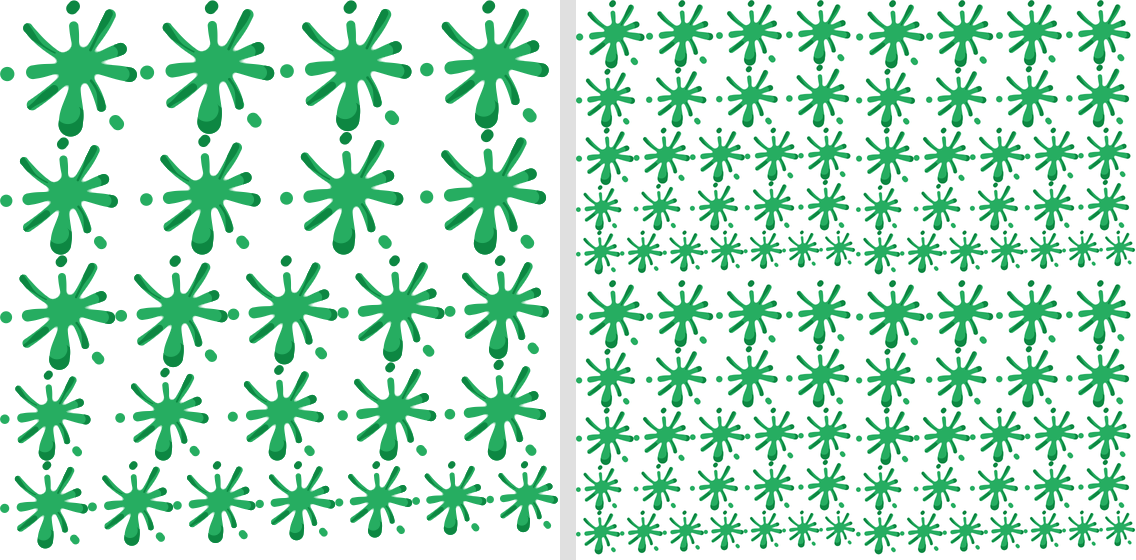
Left: one tile. Right: repeated 2 by 2.
Write a WebGL 2 fragment shader that draws this pattern.

```glsl
#version 300 es
precision highp float;
// Green paint splats on white, 25 in five rows of 4, 4, 5, 5 and 7, shrinking one by one.
// Each splat is a disc smoothly joined to bent limbs, with loose drops and dark shading.
// Odd rows shrink rightward, even rows grow rightward to fill the space beneath them.
uniform vec2 u_resolution;
out vec4 fragColor;

const float SHRINK = 0.00488;
const vec2 HUB = vec2(0.565, 0.475);

float splatSize(int n) {
  return 0.2448 - SHRINK * float(n);
}

// Total width of the given count of splats, starting with number first
float runWidth(int first, int count) {
  float c = float(count);
  return c * splatSize(first) - SHRINK * c * (c - 1.0) * 0.5;
}

// Left edge, top edge and size of splat n, measured from the top left
vec3 placeSplat(int n) {
  float size = splatSize(n);
  if (n < 8) {
    int col = n < 4 ? n : 7 - n;
    return vec3(float(col) * 0.25, n < 4 ? 0.0 : splatSize(col), size);
  }
  float top = splatSize(0) + splatSize(7);
  if (n < 18) {
    int col = n < 13 ? n - 8 : 17 - n;
    return vec3(runWidth(8, col), top + (n < 13 ? 0.0 : splatSize(8 + col)), size);
  }
  return vec3(runWidth(18, n - 18), top + splatSize(8) + splatSize(17), size);
}

float disc(vec2 p, vec2 center, float radius) {
  return length(p - center) - radius;
}

// Bent capsule whose radius changes from a to b
float limb(vec2 p, vec2 a, vec2 b, float ra, float rb, float bend) {
  vec2 axis = b - a;
  float h = clamp(dot(p - a, axis) / dot(axis, axis), 0.0, 1.0);
  vec2 side = normalize(vec2(-axis.y, axis.x));
  vec2 spine = a + axis * h + side * bend * 4.0 * h * (1.0 - h);
  return length(p - spine) - mix(ra, rb, smoothstep(0.3, 0.9, h));
}

float smoothUnion(float a, float b, float k) {
  float h = max(k - abs(a - b), 0.0) / k;
  return min(a, b) - h * h * k * 0.25;
}

float addArm(float d, vec2 p, vec2 tip, float neck, float end, float bend) {
  return smoothUnion(d, limb(p, HUB, tip, neck, end, bend), 0.05);
}

float splatBody(vec2 p) {
  float d = disc(p, HUB, 0.125);
  d = addArm(d, p, vec2(0.538, 0.190), 0.022, 0.034, 0.0);
  d = addArm(d, p, vec2(0.803, 0.110), 0.030, 0.042, 0.015);
  d = addArm(d, p, vec2(0.880, 0.358), 0.030, 0.045, 0.0);
  d = addArm(d, p, vec2(0.946, 0.545), 0.036, 0.053, 0.0);
  d = addArm(d, p, vec2(0.739, 0.779), 0.030, 0.036, -0.025);
  d = addArm(d, p, vec2(0.515, 0.908), 0.040, 0.088, 0.0);
  d = addArm(d, p, vec2(0.235, 0.765), 0.038, 0.040, -0.015);
  d = addArm(d, p, vec2(0.240, 0.527), 0.032, 0.050, 0.0);
  return addArm(d, p, vec2(0.205, 0.205), 0.028, 0.036, -0.030);
}

float splatShade(vec2 p) {
  // Stripes along the slanted arms
  float d = limb(p, vec2(0.400, 0.385), vec2(0.190, 0.200), 0.006, 0.030, -0.020);
  d = min(d, limb(p, vec2(0.660, 0.365), vec2(0.790, 0.100), 0.010, 0.033, 0.0));
  d = min(d, limb(p, vec2(0.665, 0.590), vec2(0.740, 0.800), 0.010, 0.030, -0.020));
  d = min(d, limb(p, vec2(0.395, 0.650), vec2(0.210, 0.790), 0.030, 0.014, 0.0));
  // Crescents on the right and bottom tips
  d = min(d, max(disc(p, vec2(0.885, 0.36), 0.06), -disc(p, vec2(0.81, 0.385), 0.05)));
  d = min(d, max(disc(p, vec2(0.950, 0.545), 0.06), -disc(p, vec2(0.89, 0.54), 0.055)));
  return min(d, max(disc(p, vec2(0.515, 0.895), 0.13), -disc(p, vec2(0.495, 0.815), 0.09)));
}

void main() {
  vec2 uv = gl_FragCoord.xy / u_resolution;
  uv.y = 1.0 - uv.y;
  vec3 leafGreen = vec3(0.15, 0.68, 0.38);
  vec3 deepGreen = vec3(0.05, 0.53, 0.26);
  vec3 color = vec3(1.0);

  for (int n = 0; n < 25; n++) {
    vec3 place = placeSplat(n);
    // Wrapped position inside the splat's unit square
    vec2 p = (fract(uv - place.xy + 0.01) - 0.01) / place.z;
    if (max(abs(p.x - 0.5), abs(p.y - 0.5)) > 0.52) continue;

    float body = splatBody(p);
    float shade = max(body, splatShade(p));
    // Loose drops: left, lower right, and a dark one on top
    float drops = min(disc(p, vec2(0.053, 0.54), 0.052),
      limb(p, vec2(0.842, 0.884), vec2(0.860, 0.905), 0.045, 0.045, 0.0));
    shade = min(shade, limb(p, vec2(0.526, 0.062), vec2(0.540, 0.046), 0.043, 0.043, 0.0));

    float pixels = place.z * u_resolution.y;
    color = mix(color, leafGreen, clamp(0.5 - min(body, drops) * pixels, 0.0, 1.0));
    color = mix(color, deepGreen, clamp(0.5 - shade * pixels, 0.0, 1.0));
  }
  fragColor = vec4(color, 1.0);
}
```
